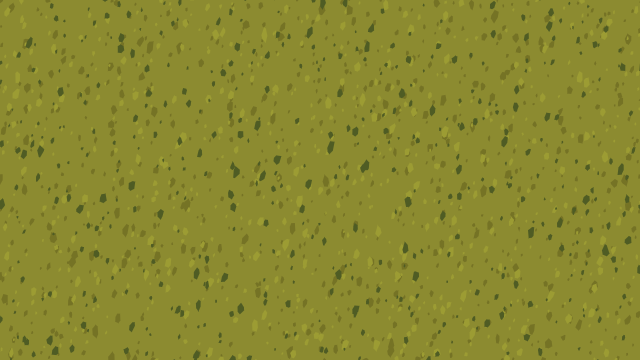
Reproduce this texture procedurally as a WebGL 2 fragment shader.

```glsl
#version 300 es
precision highp float;
// Olive ground strewn with small slanted chips in three tones.
// Each tone is a jittered grid of irregular convex polygons; gradient
// noise thins and thickens the scatter, and edges blend by coverage.

uniform vec2 u_resolution;
out vec4 fragColor;

const vec3 GROUND = vec3(0.55, 0.545, 0.19);
const vec3 BROWN  = vec3(0.46, 0.45, 0.145);
const vec3 LIGHT  = vec3(0.61, 0.61, 0.20);
const vec3 GREEN  = vec3(0.31, 0.36, 0.14);
const float CELL = 0.04;   // grid pitch in canvas heights
const float TAU = 6.28319;
const int SIDES = 6;

// Three random values in 0..1 for an integer cell and a seed
vec3 hash3(vec2 cell, int seed) {
    uvec3 v = uvec3(ivec3(ivec2(cell) + 4096, seed));
    v = v * 1664525u + 1013904223u;
    v.x += v.y * v.z; v.y += v.z * v.x; v.z += v.x * v.y;
    v ^= v >> 16u;
    v.x += v.y * v.z; v.y += v.z * v.x; v.z += v.x * v.y;
    return vec3(v >> 8u) / 16777216.0;
}

float cornerSlope(vec2 corner, vec2 offset, int seed) {
    float angle = TAU * hash3(corner, seed).x;
    return dot(vec2(cos(angle), sin(angle)), offset);
}

// Gradient noise, roughly -0.7..0.7
float gradientNoise(vec2 p, int seed) {
    vec2 i = floor(p), f = p - i;
    vec2 u = f * f * f * (f * (f * 6.0 - 15.0) + 10.0);
    vec2 e = vec2(1.0, 0.0);
    float low = mix(cornerSlope(i, f, seed), cornerSlope(i + e, f - e, seed), u.x);
    float high = mix(cornerSlope(i + e.yx, f - e.yx, seed),
                     cornerSlope(i + 1.0, f - 1.0, seed), u.x);
    return mix(low, high, u.y);
}

// Signed distance to a polygon cut around an ellipse of given half width
float chipDistance(vec2 p, float halfWidth, float stretch, vec2 cell, int seed) {
    float d = -1.0;
    for (int i = 0; i < SIDES; i++) {
        vec3 h = hash3(cell, seed + 10 + i);
        float angle = TAU * (float(i) + 0.7 * h.x) / float(SIDES);
        vec2 onCircle = vec2(cos(angle), sin(angle));
        vec2 normal = normalize(onCircle * vec2(stretch, 1.0));
        vec2 rim = onCircle * vec2(1.0, stretch) * halfWidth * mix(0.75, 1.1, h.y);
        d = max(d, dot(p - rim, normal));
    }
    return d;
}

// Coverage of one scattered layer of chips
float chipLayer(vec2 p, float density, float pixel, int seed) {
    vec2 home = floor(p / CELL);
    float coverage = 0.0;
    for (int y = -1; y <= 1; y++)
    for (int x = -1; x <= 1; x++) {
        vec2 cell = home + vec2(x, y);
        vec3 place = hash3(cell, seed);
        vec3 form = hash3(cell, seed + 1);
        float thickening = 1.0 + 0.8 * gradientNoise(cell * CELL * 5.0, seed + 2);
        if (place.z > density * thickening) continue;

        vec2 q = p - (cell + place.xy) * CELL;
        float halfWidth = mix(0.0025, 0.0088, form.x * form.x);
        float stretch = mix(1.3, 2.0, form.y);
        if (length(q) > 3.0 * halfWidth + 2.0 * pixel) continue;

        // Lean the long axis to the right of vertical
        float lean = 0.2 + 0.4 * (form.z - 0.5);
        float c = cos(lean), s = sin(lean);
        q = vec2(c * q.x - s * q.y, s * q.x + c * q.y);
        float d = chipDistance(q, halfWidth, stretch, cell, seed);
        coverage = max(coverage, clamp(0.5 - d / pixel, 0.0, 1.0));
    }
    return coverage;
}

void main() {
    float pixel = 1.0 / u_resolution.y;
    vec2 p = gl_FragCoord.xy * pixel;

    // Paint the tones from back to front
    vec3 color = GROUND;
    color = mix(color, BROWN, chipLayer(p, 0.66, pixel, 100));
    color = mix(color, LIGHT, chipLayer(p + 0.013, 0.55, pixel, 200));
    color = mix(color, GREEN, chipLayer(p + 0.027, 0.42, pixel, 300));
    fragColor = vec4(color, 1.0);
}
```
